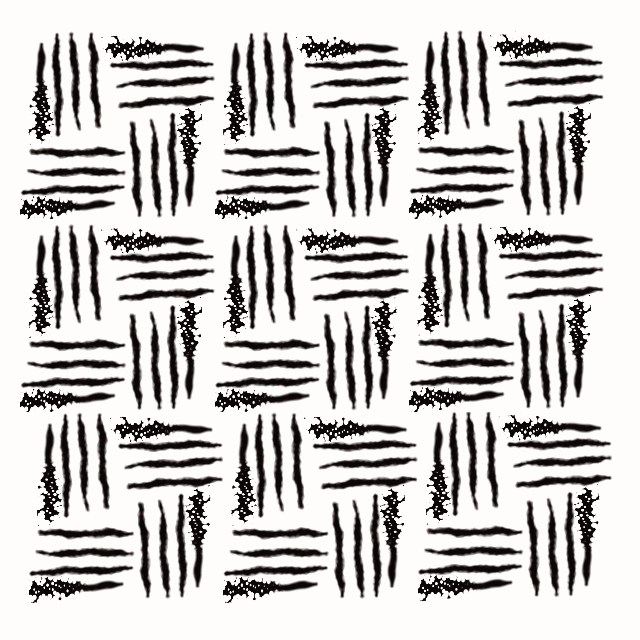
Write a WebGL 1 fragment shader that draws this pattern.

```glsl
precision highp float;
// Basketweave of dry-brush ink strokes: three by three tiles of four stroke groups.

uniform vec2 u_resolution;

#define ORIGIN vec2(0.030, 0.0326)   // top-left corner of the first tile
#define TILE 0.3038                  // tile width on the canvas
#define ROW_STEP 0.990               // row spacing, in tiles
#define REPEATS 3.0
#define HALF_WIDTH 0.0185            // stroke half width, in tiles
#define SOFTNESS 0.0085              // edge blur, in tiles
#define WOBBLE 0.0050
#define WEAR 0.105                   // erosion of the dry stroke
#define GRAIN 0.009                  // roughness of every edge
#define PAPER vec3(1.00, 0.99, 0.99)
#define INK vec3(0.045, 0.027, 0.027)
#define RUST vec3(0.26, 0.13, 0.11)

vec2 hash2(vec2 p) {
  return fract(sin(vec2(dot(p, vec2(127.1, 311.7)), dot(p, vec2(269.5, 183.3)))) * 4375.85);
}

// Distance to the nearest scattered cell point.
float cells(vec2 p) {
  vec2 cell = floor(p), f = fract(p);
  float nearest = 2.0;
  for (int j = -1; j <= 1; j++) {
    for (int i = -1; i <= 1; i++) {
      vec2 o = vec2(float(i), float(j));
      nearest = min(nearest, length(o + hash2(cell + o) - f));
    }
  }
  return nearest;
}

// Tapered wavy stroke from a to b, running mainly along y.
float stroke(vec2 q, vec2 a, vec2 b, float tail, float seed) {
  float t = clamp((q.y - a.y) / (b.y - a.y), 0.0, 1.0);
  vec2 centre = mix(a, b, t);
  centre.x += WOBBLE * (sin(9.0 * t + seed) + 0.5 * sin(22.0 * t + 2.7 * seed));
  float width = HALF_WIDTH * (0.95 + 0.1 * sin(15.0 * t + 4.0 * seed));
  width *= mix(0.45, 1.0, smoothstep(0.0, 0.14, t));
  width *= mix(1.0, tail, smoothstep(0.65, 1.0, t));
  return length(q - centre) - width;
}

// Stroke that starts solid and breaks into dry bristles.
float dryStroke(vec2 q, vec2 a, vec2 b) {
  float t = clamp((q.y - a.y) / (b.y - a.y), 0.0, 1.0);
  float dryness = smoothstep(0.32, 0.8, t);
  float d = stroke(q, a, b, 1.0, 1.3) - 0.011 * dryness;
  vec2 bristle = vec2(q.x * 34.0 + q.y * 16.0, q.y * 42.0 - q.x * 14.0);
  return d + WEAR * dryness * (0.40 - cells(bristle));
}

// One dry stroke followed by three full ones, left to right.
float strokeGroup(vec2 q) {
  float d = stroke(q, vec2(0.191, 0.074), vec2(0.203, 0.580), 0.65, 2.2);
  d = min(d, stroke(q, vec2(0.274, 0.072), vec2(0.303, 0.556), 0.40, 4.1));
  d = min(d, stroke(q, vec2(0.371, 0.072), vec2(0.403, 0.537), 0.75, 5.6));
  d += GRAIN * (0.45 - cells(q * vec2(45.0, 30.0)));
  return min(d, dryStroke(q, vec2(0.111, 0.122), vec2(0.117, 0.562)));
}

// Four groups around the tile: turned, reversed and mirrored.
float weave(vec2 p) {
  float d = strokeGroup(p);
  d = min(d, strokeGroup(vec2(p.y - 0.029, 1.063 - p.x)));
  d = min(d, strokeGroup(vec2(0.989, 1.069) - p));
  float along = 0.606 - p.x;
  float skew = 0.065 * (along - 0.063);
  return min(d, strokeGroup(vec2(1.049 - p.y + skew, along)));
}

void main() {
  vec2 uv = gl_FragCoord.xy / u_resolution;
  vec2 p = (vec2(uv.x, 1.0 - uv.y) - ORIGIN) / TILE;

  // The last row sits right and high; the last column sits slightly high.
  float row = floor((p.y - 0.031) / ROW_STEP);
  float lastRow = step(REPEATS - 1.0, row);
  p += lastRow * vec2(-0.043, 0.021);
  float column = floor(p.x - 0.006);
  p.y += 0.008 * step(REPEATS - 1.0, column);

  vec2 id = vec2(column, row);
  vec2 inside = step(vec2(0.0), id) * step(id, vec2(REPEATS - 1.0));
  vec2 local = p - id * vec2(1.0, ROW_STEP);

  float d = weave(local);
  float coverage = (1.0 - smoothstep(-SOFTNESS, SOFTNESS, d)) * inside.x * inside.y;

  // Sparse rusty flecks near the stroke edges differ from tile to tile.
  float fleck = 1.0 - smoothstep(0.1, 0.4, cells(local * 24.0 + id * 17.0));
  fleck *= smoothstep(-0.016, -0.004, d);
  vec3 ink = mix(INK, RUST, 0.6 * fleck);
  gl_FragColor = vec4(mix(PAPER, ink, coverage), 1.0);
}
```
